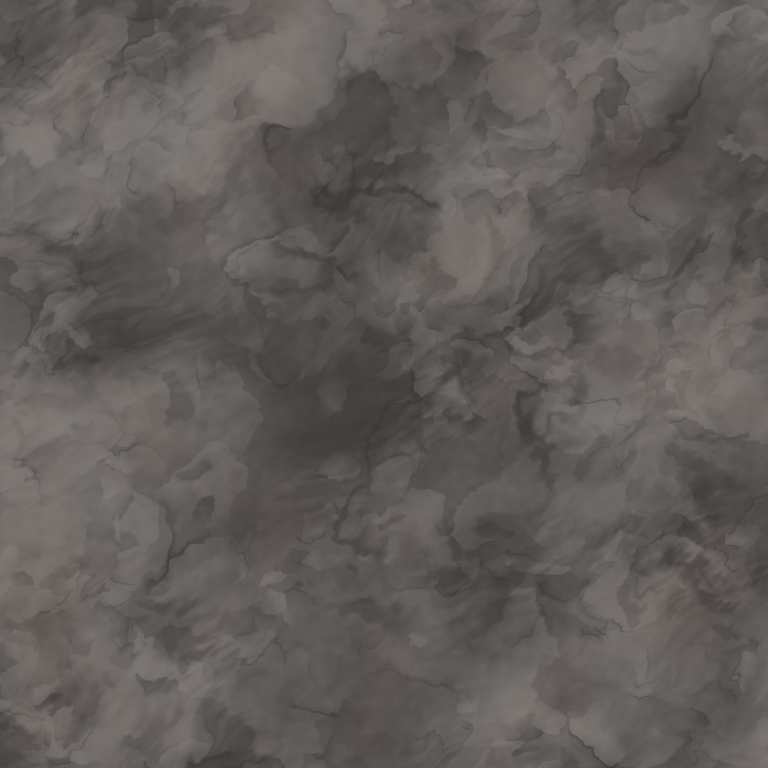
Give the GLSL for this texture, as a Shadertoy shader.

```glsl
// Painted grey-brown rock: broad gradient-noise tone, overlaid from large to
// small with ragged slabs that are crisp on one side and melt away on the
// other, then dark crevices and slanted dry-brush strokes.

#define MEAN_TONE 0.376
#define CONTRAST 0.070
#define ROCK_TINT vec3(1.0, 0.952, 0.922)
#define TILT 0.55
#define BASE_SCALE 3.2
#define SLAB_SCALE 3.0
#define SLAB_LAYERS 7
#define RAGGEDNESS 0.045
#define EDGE_SOFTNESS 0.0018
#define SHADOW 1.5
#define CREVICE 1.1
#define STROKE 0.5

// Two pseudo-random values in 0..1 per lattice point
vec2 hash2(vec2 p) {
    vec3 h = fract(p.xyx * vec3(0.1031, 0.1030, 0.0973));
    h += dot(h, h.yzx + 33.33);
    return fract((h.xx + h.yz) * h.zy);
}

float corner(vec2 cell, vec2 offset) {
    return dot(hash2(cell) * 2.0 - 1.0, offset);
}

float gradientNoise(vec2 p) {
    vec2 i = floor(p), f = p - i;
    vec2 u = f * f * f * (f * (f * 6.0 - 15.0) + 10.0);
    vec2 e = vec2(0.0, 1.0);
    return mix(mix(corner(i, f), corner(i + e.yx, f - e.yx), u.x),
               mix(corner(i + e, f - e), corner(i + 1.0, f - 1.0), u.x), u.y);
}

mat2 rotation(float a) {
    float c = cos(a), s = sin(a);
    return mat2(c, -s, s, c);
}

float fbm(vec2 p) {
    float sum = 0.0, gain = 1.0;
    for (int i = 0; i < 5; i++) {
        sum += gain * gradientNoise(p);
        p = rotation(0.6) * p * 2.03 + 17.3;
        gain *= 0.5;
    }
    return sum;
}

vec2 warp(vec2 p) {
    return vec2(fbm(p), fbm(p + 41.7));
}

// Paints one grid of slabs over the tone beneath
float paintSlabs(float tone, float base, vec2 p, float scale, float density, float seed) {
    vec2 q = p * scale + seed, cell = floor(q);
    for (int y = -1; y <= 1; y++)
    for (int x = -1; x <= 1; x++) {
        vec2 id = cell + vec2(x, y);
        vec2 place = hash2(id + seed), shape = hash2(id + seed + 71.0);
        vec2 look = hash2(id + seed + 153.0), light = hash2(id + seed + 229.0);
        float present = smoothstep(0.0, 0.06, density - look.x);
        if (present <= 0.0) continue;

        // Tilted, slightly faceted ellipse
        vec2 radii = vec2(0.72, 0.46) * (0.65 + 0.55 * shape.x);
        vec2 e = rotation(TILT + (shape.y - 0.5) * 2.0) * (q - id - 0.15 - 0.7 * place) / radii;
        float d = max(length(e), dot(abs(e), vec2(0.85, 0.75))) - 1.0;

        // Crisp side faces a random direction, the opposite side fades out
        float angle = 6.2832 * light.x;
        float facing = dot(e, vec2(cos(angle), sin(angle)));
        float soft = EDGE_SOFTNESS * scale / radii.y;
        float cover = smoothstep(soft, -soft, d) * smoothstep(-0.8, 0.2, facing);
        float rim = smoothstep(0.24, 0.0, d) * smoothstep(0.0, 0.9, facing);
        tone -= present * SHADOW * rim * rim * light.y * light.y;
        float slabTone = mix(base, tone, 0.4) + (look.y - 0.46) * 1.9 + 0.3 * facing;
        tone = mix(tone, slabTone, present * cover * 0.9);
    }
    return tone;
}

void mainImage(out vec4 fragColor, in vec2 fragCoord) {
    vec2 p = fragCoord / iResolution.y;

    // Broad light and dark masses, elongated along the tilt
    vec2 bend = warp(p * 2.5 + 5.0);
    vec2 along = rotation(TILT) * (p + 0.07 * bend);
    float base = 3.0 * fbm(along * vec2(0.75, 1.25) * BASE_SCALE + 9.0);
    float detail = gradientNoise(p * 4.0 + 63.0);

    // Brush-bent coordinates give the slabs their ragged outlines
    vec2 bristle = along * vec2(18.0, 75.0);
    float brush = gradientNoise(bristle) + 0.6 * gradientNoise(bristle * 1.9 + 7.0);
    vec2 ragged = p + RAGGEDNESS * warp(p * 8.0) + 0.005 * brush;
    ragged += 0.005 * warp(p * 60.0);

    // Slabs, with the small ones gathered in busy places
    float tone = base, scale = SLAB_SCALE;
    for (int i = 0; i < SLAB_LAYERS; i++) {
        float level = float(i) / float(SLAB_LAYERS - 1);
        float density = mix(0.85, 0.32 + 1.1 * detail, level);
        tone = paintSlabs(tone, base, ragged, scale, density, 13.0 * float(i) + 3.0);
        scale *= 1.48;
    }

    // Thin crevices that open and close along noise contours
    float contour = abs(fbm(ragged * vec2(4.0, 5.5) + 31.0));
    float opening = smoothstep(0.02, 0.35, gradientNoise(p * 5.0 + 88.0) - 0.15 * base);
    tone -= CREVICE * opening * smoothstep(0.085, 0.0, contour);

    // Firm dry-brush strokes in patches, plus a faint overall grain
    float patches = smoothstep(-0.1, 0.4, gradientNoise(p * 6.0 + 120.0));
    float stroke = smoothstep(-0.22, 0.22, brush) - 0.5;
    tone += STROKE * stroke * (0.2 + patches) + 0.4 * fbm(p * 50.0);

    // Compress the extremes and colour, with a slight warm-to-green drift
    tone /= sqrt(1.0 + 0.13 * tone * tone);
    vec3 drift = vec3(0.012, -0.004, -0.006) * gradientNoise(p * 7.0 + 200.0);
    vec3 color = ROCK_TINT * (MEAN_TONE + CONTRAST * tone) + drift;
    fragColor = vec4(clamp(color, 0.0, 1.0), 1.0);
}
```
